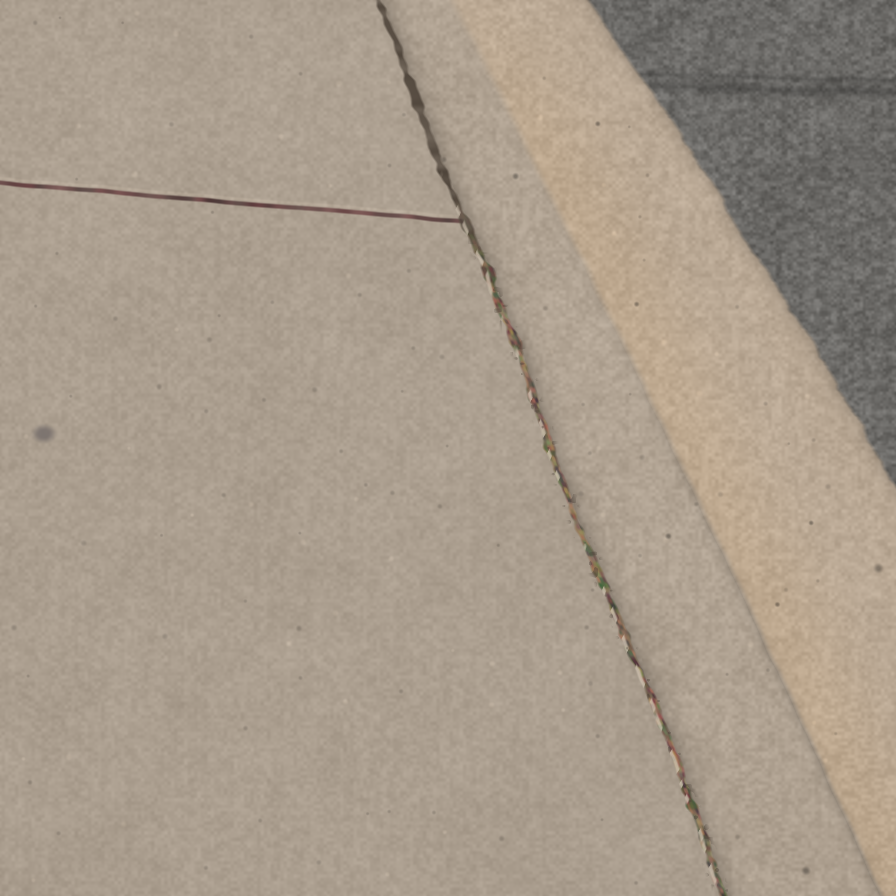
Give the GLSL for this texture, as a WebGL 1 fragment shader.

```glsl
precision highp float;
// Concrete pavement seen at a slant: slabs, a worn crack, a tan curb and asphalt.
// Each boundary is a curve x(t), with t measured downward from the top edge.
// Value noise supplies mottling, grain, ragged edges and coloured crack debris.
uniform vec2 u_resolution;

const vec3 SLAB = vec3(0.672, 0.622, 0.562);
const vec3 GUTTER = vec3(0.690, 0.636, 0.572);
const vec3 CURB = vec3(0.728, 0.660, 0.582);
const vec3 CURB_WARM = vec3(0.744, 0.660, 0.560);
const vec3 ASPHALT = vec3(0.420, 0.414, 0.402);
const vec3 CRACK_DARK = vec3(0.31, 0.27, 0.23);
const vec3 CRACK_BROWN = vec3(0.54, 0.42, 0.32);
const vec3 CRACK_PALE = vec3(0.82, 0.77, 0.70);
const vec3 JOINT = vec3(0.26, 0.18, 0.18);
const vec3 STAIN = vec3(0.45, 0.42, 0.41);
const vec2 STAIN_POS = vec2(0.049, 0.484);
const float CRACK_WIDTH = 0.0050;
const float JOINT_WIDTH = 0.0023;
const float GRAIN = 0.036;
const float MOTTLE = 0.036;
const float ROAD_GRAIN = 0.19;

float hash(vec2 p) {
  return fract(sin(dot(p, vec2(127.1, 311.7))) * 43758.55);
}

float noise(vec2 p) {
  vec2 cell = floor(p);
  vec2 f = fract(p);
  f = f * f * (3.0 - 2.0 * f);
  return mix(mix(hash(cell), hash(cell + vec2(1.0, 0.0)), f.x),
             mix(hash(cell + vec2(0.0, 1.0)), hash(cell + 1.0), f.x), f.y);
}

float fbm(vec2 p) {
  float sum = 0.0;
  float amp = 0.5;
  for (int i = 0; i < 4; i++) {
    sum += amp * noise(p);
    p = p * 2.03 + 17.3;
    amp *= 0.5;
  }
  return sum / 0.9375;
}

// Soft-edged line from the distance to its centre.
float stroke(float d, float halfWidth, float soft) {
  return 1.0 - smoothstep(halfWidth - soft, halfWidth + soft, abs(d));
}

// Sparse round marks, at most one in each grid cell.
float specks(vec2 q, float density) {
  vec2 cell = floor(q);
  vec2 centre = 0.2 + 0.6 * vec2(hash(cell + 3.1), hash(cell + 8.7));
  float radius = mix(0.03, 0.06, hash(cell + 5.3));
  float present = step(1.0 - density, hash(cell + 1.9));
  return present * (1.0 - smoothstep(radius * 0.2, radius * 1.5, length(fract(q) - centre)));
}

void main() {
  vec2 uv = gl_FragCoord.xy / u_resolution;
  vec2 p = vec2(uv.x, 1.0 - uv.y);
  float t = p.y;
  float soft = max(0.0014, 1.0 / u_resolution.y);

  // Signed horizontal distances to the three long boundaries
  float wobble = fbm(vec2(t * 40.0, 2.0)) - 0.5;
  float bend = 0.004 * sin(t * 13.0 + 3.4) * smoothstep(0.0, 0.2, t);
  float crackD = (p.x - 0.423 - 0.386 * t - bend - 0.006 * wobble) * 0.93;
  float ridgeD = (p.x - 0.505 - 0.51 * t + 0.03 * t * t - 0.004 * wobble) * 0.90;
  float rough = fbm(vec2(t * 55.0, 7.0)) - 0.5;
  float roadD = (p.x - 0.658 - 0.68 * t + 0.09 * t * t - 0.012 * rough) * 0.83;

  // Concrete bands
  float mottle = fbm(p * 14.0) - 0.5;
  float grain = noise(p * 140.0) + 1.3 * noise(p * 270.0 + 9.0) - 1.15;
  vec3 color = mix(SLAB, GUTTER, smoothstep(-soft, soft, crackD));
  float warmth = (1.0 - smoothstep(0.0, 0.13, ridgeD)) * smoothstep(-0.1, 0.2, t);
  vec3 curb = mix(CURB, CURB_WARM, warmth);
  float ridgeBlur = mix(0.007, 0.003, t);
  color = mix(color, curb, smoothstep(-ridgeBlur, ridgeBlur, ridgeD));
  float curbGrain = 1.0 + 0.35 * smoothstep(0.0, 0.02, crackD);
  color += MOTTLE * mottle + GRAIN * curbGrain * grain + 0.010 * (0.5 - t);
  color *= 1.0 - 0.14 * exp(-abs(ridgeD + 0.003) * 260.0) * smoothstep(0.0, 0.8, t);
  color *= 1.0 - 0.32 * specks(p * 13.0, 0.16) * smoothstep(-0.01, 0.02, crackD);
  color *= 1.0 - 0.14 * specks(p * 19.0 + 40.0, 0.25);
  color *= 1.0 + 0.08 * specks(p * 17.0 + 70.0, 0.20);

  // Cross joint, uneven in strength, and the round stain
  float jointD = t - 0.204 - 0.084 * p.x - 0.0015 * (noise(vec2(p.x * 35.0, 6.0)) - 0.5);
  float jointSide = 1.0 - smoothstep(-0.004, 0.0, crackD);
  float jointFade = mix(0.72, 1.0, noise(vec2(p.x * 60.0, 4.0)));
  vec3 jointColor = JOINT + vec3(0.16, 0.06, 0.07) * noise(vec2(p.x * 90.0, 8.0));
  color *= 1.0 + 0.06 * stroke(jointD + 0.005, 0.0015, 0.0015) * jointSide;
  color = mix(color, jointColor, 0.95 * jointFade * jointSide * stroke(jointD, JOINT_WIDTH, soft));
  float stainD = length((p - STAIN_POS) * vec2(0.85, 1.1));
  color = mix(color, STAIN, 0.8 * (1.0 - smoothstep(0.004, 0.014, stainD)));

  // Crack: shadow on its right, broken dark core, debris further down
  float shadowSide = mix(260.0, 100.0, step(0.004, crackD));
  color *= 1.0 - 0.19 * exp(-abs(crackD - 0.004) * shadowSide);
  float debris = smoothstep(0.20, 0.36, t);
  vec2 chip = vec2(t * 170.0, crackD * 300.0);
  float along = smoothstep(0.15, 0.85, noise(chip));
  vec3 crack = mix(CRACK_DARK, CRACK_BROWN, debris * along);
  vec3 tint = vec3(noise(chip + 21.0), noise(chip + 34.0), 0.42) - 0.5;
  crack += debris * 0.22 * tint;
  float width = CRACK_WIDTH * (0.35 + 0.95 * noise(vec2(t * 110.0, 9.0)));
  float cover = mix(0.62, 1.0, noise(vec2(t * 130.0, 15.0)));
  color = mix(color, crack, cover * stroke(crackD, width, 0.0018));
  float fleck = noise(vec2(t * 125.0 + crackD * 150.0, 13.0));
  float pale = smoothstep(0.17, 0.27, t) * smoothstep(0.50, 0.68, fleck);
  color = mix(color, CRACK_PALE, 0.75 * pale * stroke(crackD + 0.0024, 0.0020, 0.0015));
  float crumb = smoothstep(0.76, 0.86, noise(p * 170.0 + 5.0)) * stroke(crackD, 0.007, 0.005);
  color = mix(color, CRACK_DARK, 0.5 * debris * crumb);

  // Asphalt with coarse grain and a soft seam crossing it
  float roadGrain = 0.55 * noise(p * vec2(160.0, 200.0)) + 0.45 * noise(p * 310.0) - 0.5;
  vec3 road = ASPHALT + ROAD_GRAIN * roadGrain + 0.05 * (fbm(p * 22.0) - 0.5);
  float seamD = t - 0.088 - 0.035 * (p.x - 0.72) - 0.006 * (fbm(vec2(p.x * 20.0, 5.0)) - 0.5);
  float seam = 0.8 * stroke(seamD + 0.007, 0.002, 0.003) + stroke(seamD - 0.007, 0.004, 0.005);
  float seamFade = mix(0.6, 1.0, noise(vec2(p.x * 25.0, t * 60.0)));
  road *= 1.0 - 0.20 * seamFade * min(seam, 1.0) - 0.06 * stroke(seamD, 0.010, 0.008);
  color *= 1.0 - 0.17 * exp(-abs(roadD) * 150.0);
  color = mix(color, road, smoothstep(-0.003, 0.003, roadD));

  gl_FragColor = vec4(clamp(color, 0.0, 1.0), 1.0);
}
```
